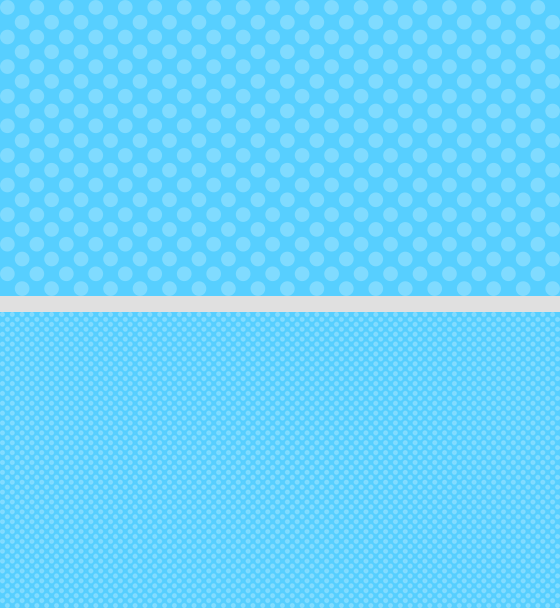
Top: one tile. Bottom: repeated 3 by 3.
A Shadertoy shader for this pattern:

```glsl
// Staggered pale polka dots on a flat sky-blue ground, tiling seamlessly.

const vec2 REPEATS = vec2(19.0, 10.0);          // whole cells across and down
const float DOT_RADIUS = 0.247;                 // in cell heights
const vec2 DOT_OFFSET = vec2(0.25, 0.75);       // first dot within its cell
const vec3 GROUND_COLOR = vec3(0.34, 0.81, 1.00);
const vec3 DOT_COLOR = vec3(0.50, 0.86, 1.00);

// Distance to the nearest centre of a wrapping grid; cellShape keeps dots round.
float gridDistance(vec2 cell, vec2 center, vec2 cellShape) {
    vec2 toCenter = fract(cell - center + 0.5) - 0.5;
    return length(toCenter * cellShape);
}

void mainImage(out vec4 fragColor, in vec2 fragCoord) {
    vec2 cell = fragCoord / iResolution.xy * REPEATS;
    vec2 cellPixels = iResolution.xy / REPEATS;
    vec2 cellShape = cellPixels / cellPixels.y;

    // Two grids half a cell apart form the staggered rows
    float centerDistance = min(gridDistance(cell, DOT_OFFSET, cellShape),
                               gridDistance(cell, DOT_OFFSET + 0.5, cellShape));

    // One-pixel edge smoothing
    float edgeDistance = (centerDistance - DOT_RADIUS) * cellPixels.y;
    float coverage = clamp(0.5 - edgeDistance, 0.0, 1.0);

    fragColor = vec4(mix(GROUND_COLOR, DOT_COLOR, coverage), 1.0);
}
```
